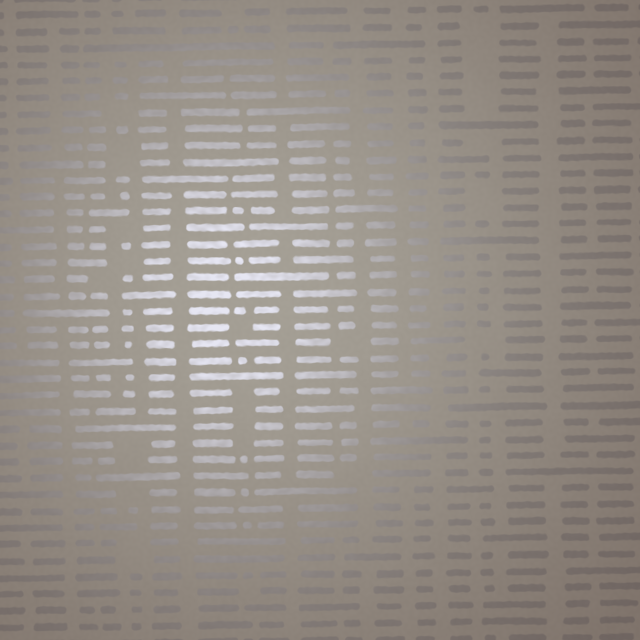
Write a WebGL 2 fragment shader that draws this pattern.

```glsl
#version 300 es
precision highp float;
// Woven wall covering: rows of broken satin dashes under a soft off-centre light.

uniform vec2 u_resolution;
out vec4 outColor;

const float ROWS = 38.7;
const float ROW_PHASE = 0.256;
const float DASH_HALF_HEIGHT = 0.0053;
const int GAP_COUNT = 18;

// Vertical gaps between dash columns: centre, half width.
const vec2 GAPS[GAP_COUNT] = vec2[](
  vec2(.031, .007), vec2(.099, .009), vec2(.141, .004),
  vec2(.181, .010), vec2(.217, .010), vec2(.283, .012),
  vec2(.364, .004), vec2(.389, .005), vec2(.448, .011),
  vec2(.522, .006), vec2(.566, .011), vec2(.631, .011),
  vec2(.682, .011), vec2(.738, .009), vec2(.777, .010),
  vec2(.862, .014), vec2(.925, .007), vec2(.995, .006));

const vec3 PAPER_SHADE = vec3(.450, .395, .365);
const vec3 PAPER_LIT = vec3(.645, .625, .585);
const vec3 DASH_TINT = vec3(.875, .875, .905);
const vec3 SATIN_WHITE = vec3(.90, .90, .95);

float hash(vec2 p) {
  vec3 q = fract(vec3(p.xyx) * .1031);
  q += dot(q, q.yzx + 33.33);
  return fract((q.x + q.y) * q.z);
}

vec2 gradient(vec2 cell) {
  float angle = 6.28319 * hash(cell + 71.0);
  return vec2(cos(angle), sin(angle));
}

float gradientNoise(vec2 p) {
  vec2 i = floor(p), f = fract(p);
  vec2 w = f * f * f * (f * (f * 6.0 - 15.0) + 10.0);
  vec2 e = vec2(0, 1);
  float low = mix(dot(gradient(i), f),
                  dot(gradient(i + e.yx), f - e.yx), w.x);
  float high = mix(dot(gradient(i + e.xy), f - e.xy),
                   dot(gradient(i + e.yy), f - e.yy), w.x);
  return mix(low, high, w.y);
}

float roundedBox(vec2 p, vec2 halfSize, float radius) {
  vec2 q = abs(p) - halfSize + radius;
  return length(max(q, 0.0)) + min(max(q.x, q.y), 0.0) - radius;
}

// Gaussian falloff around a centre.
float glow(vec2 p, vec2 centre, vec2 radius) {
  vec2 d = (p - centre) / radius;
  return exp(-dot(d, d));
}

// Ends of the dash that holds x; some gaps are woven over in each row.
vec2 dashSpan(float x, float row) {
  vec2 span = vec2(-.1, 1.1);
  for (int k = 0; k < GAP_COUNT; k++) {
    vec2 key = vec2(float(k) * 3.0 + 5.0, row + 11.0);
    float cluster = 1.0 + gradientNoise(key * vec2(.37, .23));
    float bridge = .75 * exp(-200.0 * GAPS[k].y) * cluster;
    if (hash(key) < bridge) continue;
    float centre = GAPS[k].x + .005 * (hash(key + 40.0) - .5);
    float halfGap = GAPS[k].y * mix(.75, 1.25, hash(key + 90.0));
    if (centre < x) span.x = max(span.x, centre + halfGap);
    else span.y = min(span.y, centre - halfGap);
  }
  return span;
}

// Signed distance to the dash nearest to p, with y measured downwards.
float dashDistance(vec2 p) {
  float drift = (.034 - .024 * p.x) * (p.y - .5);
  float wobble = .0022 * gradientNoise(p * vec2(9, 17));
  float v = (p.y + .013 * (p.x - .4) + wobble) * ROWS - ROW_PHASE;
  float row = floor(v);
  float x = p.x - drift;
  vec2 span = dashSpan(x, row);
  float halfLength = .5 * (span.y - span.x);
  float shortDash = 1.0 - step(.012, halfLength);
  if (hash(vec2(row + 7.0, floor(span.x * 40.0))) < .35 * shortDash) return .02;
  float y = (fract(v) - .5) / ROWS + .002 * (hash(vec2(row, 3.0)) - .5);
  float halfHeight = DASH_HALF_HEIGHT * mix(.88, 1.1, hash(vec2(row, span.x * 90.0)));
  vec2 local = vec2(x - .5 * (span.x + span.y), y);
  vec2 halfSize = vec2(max(halfLength, .004), halfHeight);
  float fray = .0016 * gradientNoise(p * vec2(110, 150));
  return roundedBox(local, halfSize, min(halfHeight, halfSize.x) * .9) + fray;
}

void main() {
  vec2 uv = gl_FragCoord.xy / u_resolution;
  float softness = max(.0018, .8 / min(u_resolution.x, u_resolution.y));

  // Paper under broad light, with faint grain.
  float light = glow(uv, vec2(.40, .56), vec2(.675));
  float grain = gradientNoise(uv * 130.0) + .6 * gradientNoise(uv * 21.0);
  vec3 paper = mix(PAPER_SHADE, PAPER_LIT, light) + .009 * grain;

  // Dashes are dull in shade and turn white inside the sheen.
  float sheen = glow(uv, vec2(.35, .53), vec2(.255, .30));
  sheen *= 1.0 + .28 * gradientNoise(uv * vec2(70, 110));
  vec3 satin = mix(paper * DASH_TINT, SATIN_WHITE, clamp(sheen, 0.0, 1.0));

  float d = dashDistance(vec2(uv.x, 1.0 - uv.y));
  float dash = 1.0 - smoothstep(-softness, softness, d);
  outColor = vec4(mix(paper, satin, dash), 1.0);
}
```
